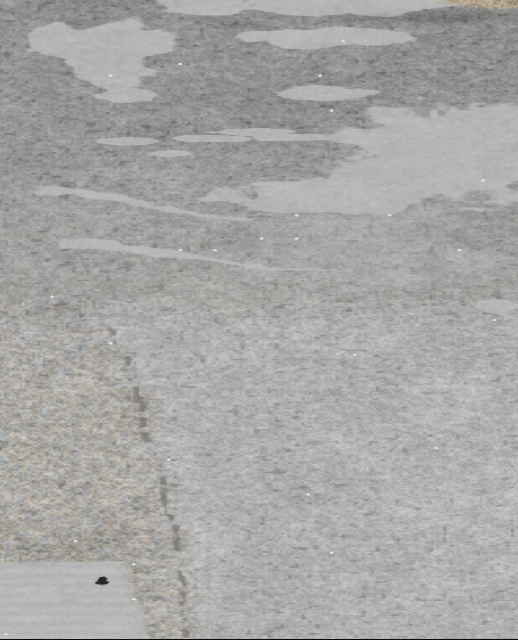
This texture is drawn by a Shadertoy shader. Its source:

```glsl
// Worn grey asphalt seen at a slant: darker and finer far away, paler and coarser near.
// Smooth pale patches and thin streaks lie over grain; a ragged crack parts old and new paving.
// Layout uses canvas heights as units; edges are broken up with layered value noise.

#define FAR_GREY vec3(0.565, 0.562, 0.560)
#define MID_GREY vec3(0.640, 0.635, 0.628)
#define OLD_GREY vec3(0.665, 0.655, 0.633)
#define NEW_GREY vec3(0.693, 0.692, 0.694)
#define PALE_GREY vec3(0.728, 0.729, 0.732)
#define CRACK_GREY vec3(0.43, 0.42, 0.40)
#define GRAIN_SIZE 0.0042
#define GRAIN_CONTRAST 0.27
#define EDGE_RAGGED 1.3
#define SPECK_SHARE 0.012

float hash(vec2 p) {
    vec3 q = fract(vec3(p.xyx) * 0.1031);
    q += dot(q, q.yzx + 33.33);
    return fract((q.x + q.y) * q.z);
}

float noise(vec2 p) {
    vec2 i = floor(p), f = fract(p);
    f = f * f * (3.0 - 2.0 * f);
    return mix(mix(hash(i), hash(i + vec2(1, 0)), f.x),
               mix(hash(i + vec2(0, 1)), hash(i + vec2(1, 1)), f.x), f.y);
}

float fbm(vec2 p) {
    float sum = 0.0, weight = 0.533;
    for (int i = 0; i < 4; i++) {
        sum += weight * noise(p);
        p = p * 2.03 + 17.3;
        weight *= 0.5;
    }
    return sum;
}

// Positive inside an ellipse, 1 at its centre
float blob(vec2 p, vec2 centre, vec2 radius) {
    return 1.0 - length((p - centre) / radius);
}

// Large pale patches and a few hashed slivers
float patches(vec2 p) {
    float d = blob(p, vec2(0.15, 0.935), vec2(0.115, 0.034));
    d = max(d, blob(p, vec2(0.185, 0.89), vec2(0.06, 0.045)));
    d = max(d, blob(p, vec2(0.20, 0.853), vec2(0.05, 0.015)));
    d = max(d, blob(p, vec2(0.50, 0.992), vec2(0.23, 0.018)));
    d = max(d, blob(p, vec2(0.50, 0.942), vec2(0.15, 0.016)));
    d = max(d, blob(p, vec2(0.51, 0.852), vec2(0.08, 0.011)));
    d = max(d, blob(p, vec2(0.76, 0.785), vec2(0.22, 0.055)));
    d = max(d, blob(p, vec2(0.68, 0.722), vec2(0.17, 0.045)));
    d = max(d, blob(p, vec2(0.53, 0.692), vec2(0.18, 0.024)));
    d = max(d, blob(p, vec2(0.78, 0.522), vec2(0.04, 0.012)));
    for (int i = 0; i < 5; i++) {
        float k = float(i);
        vec2 centre = vec2(0.2 + 0.065 * k, 0.755 + 0.045 * hash(vec2(k, 4.0)));
        d = max(d, blob(p, centre, vec2(0.03 + 0.04 * hash(vec2(k, 9.0)), 0.006)));
    }
    float ragged = (fbm(p * vec2(15.0, 52.0)) - 0.5) * EDGE_RAGGED;
    return smoothstep(-0.03, 0.16, max(d, -1.0) + ragged);
}

// Two long tapering streaks that sink to the right
float streaks(vec2 p) {
    float cover = 0.0;
    for (int i = 0; i < 2; i++) {
        float k = float(i), start = 0.055 + 0.035 * k, end = 0.43 + 0.13 * k;
        float t = clamp((p.x - start) / (end - start), 0.0, 1.0);
        float y = mix(0.704 - 0.086 * k, 0.659 - 0.081 * k, smoothstep(0.05, 0.85, t));
        y += 0.009 * (fbm(vec2(p.x * 28.0, 5.0 + k * 9.0)) - 0.5);
        float halfWidth = mix(0.0085, 0.0025, sqrt(t)) * (0.55 + 0.9 * noise(vec2(p.x * 45.0, k)));
        float ends = smoothstep(-0.004, 0.012, p.x - start) * smoothstep(0.02, -0.06, p.x - end);
        cover = max(cover, ends * smoothstep(0.002, -0.002, abs(p.y - y) - halfWidth));
    }
    return cover;
}

// Fine grain, drawn out sideways with distance
float grain(vec2 p) {
    vec2 q = p / (GRAIN_SIZE * vec2(1.3, 0.8));
    float fine = noise(q * 1.35), medium = noise(q * 0.62 + 40.0);
    float dashes = noise(q * vec2(0.28, 0.75) + 90.0);
    return fine * 0.43 + medium * 0.33 + dashes * 0.24 - 0.5;
}

void mainImage(out vec4 fragColor, in vec2 fragCoord) {
    vec2 p = fragCoord / iResolution.y;
    float cloud = fbm(p * vec2(7.0, 13.0) + 3.0) - 0.5;
    float wisps = fbm(p * vec2(18.0, 55.0) + 60.0) - 0.5;

    // Ground tone, far to near, with newer paving right of the crack
    float crackX = 0.28 - 0.48 * p.y * p.y + 0.045 * (fbm(vec2(p.y * 22.0, 2.0)) - 0.5);
    float side = p.x - crackX;
    float nearBand = smoothstep(0.55, 0.48, p.y + 0.05 * cloud);
    float newPaving = nearBand * smoothstep(-0.025, 0.045, side + 0.08 * wisps);
    vec3 color = mix(OLD_GREY, MID_GREY, smoothstep(0.3, 0.62, p.y));
    color = mix(color, FAR_GREY, smoothstep(0.56, 0.94, p.y + 0.08 * cloud));
    color = mix(color, NEW_GREY, newPaving);
    color += 0.085 * cloud + 0.055 * wisps;

    // Pale cover: patches, streaks, a faint haze and the near slab
    float pale = max(patches(p), streaks(p));
    float haze = smoothstep(-0.1, 0.5, blob(p, vec2(0.55, 0.62), vec2(0.25, 0.08)) + wisps);
    float slabEdge = 0.122 + 0.006 * wisps;
    float slab = smoothstep(0.002, -0.002, p.y - slabEdge) * smoothstep(0.01, -0.02, p.x - 0.235 + 0.3 * p.y);
    pale = max(pale, max(slab, 0.45 * haze));
    color = mix(color, PALE_GREY + 0.05 * wisps, 0.88 * pale);
    color += 0.012 * slab * sin(p.y * 420.0 + 3.0 * cloud);

    // Aggregate, roughest on the old paving
    float oldRough = nearBand * (1.0 - newPaving) * (1.0 - slab);
    float g = grain(p);
    color += GRAIN_CONTRAST * g * (0.75 + 0.4 * oldRough) * (1.0 - 0.68 * pale);
    float tintNoise = noise(p * 190.0 + 8.0) - 0.5;
    color += vec3(0.05, 0.005, -0.045) * tintNoise * (0.25 + oldRough);

    // Dark pits, broken crack and rough hollows in the right patch
    float pits = smoothstep(0.76, 0.90, noise(p * vec2(95.0, 210.0) + 20.0));
    color -= 0.075 * pits * (1.0 - 0.75 * pale);
    float broken = smoothstep(0.38, 0.68, noise(p * vec2(90.0, 125.0)));
    float crack = smoothstep(0.011, 0.001, abs(side)) * broken * smoothstep(0.51, 0.48, p.y);
    color = mix(color, CRACK_GREY, 0.65 * crack);
    float hollow = smoothstep(0.0, 0.7, blob(p, vec2(0.70, 0.825), vec2(0.075, 0.012)) + 1.2 * wisps);
    color -= 0.12 * hollow * broken;
    float shade = smoothstep(0.0, 0.8, blob(p, vec2(0.68, 0.972), vec2(0.2, 0.016)) + wisps);
    color -= 0.08 * shade;

    // Sparse white chips, a dark pebble and tan grit in the far corner
    vec2 cell = floor(p * 55.0), offset = fract(p * 55.0) - 0.5;
    float chip = step(1.0 - SPECK_SHARE, hash(cell + 71.0));
    color = mix(color, vec3(0.88), chip * smoothstep(0.16, 0.06, length(offset * vec2(0.7, 1.1))));
    float pebble = smoothstep(-0.1, 0.3, blob(p, vec2(0.159, 0.092), vec2(0.011, 0.007)) + 0.8 * g);
    color = mix(color, vec3(0.16), pebble);
    float grit = smoothstep(0.0, 0.4, blob(p, vec2(0.78, 1.003), vec2(0.09, 0.019)) + wisps);
    color = mix(color, vec3(0.68, 0.62, 0.54) + 0.4 * g, grit);

    // Thin dark border along the bottom
    color *= smoothstep(0.0005, 0.0025, p.y);
    fragColor = vec4(clamp(color, 0.0, 1.0), 1.0);
}
```
